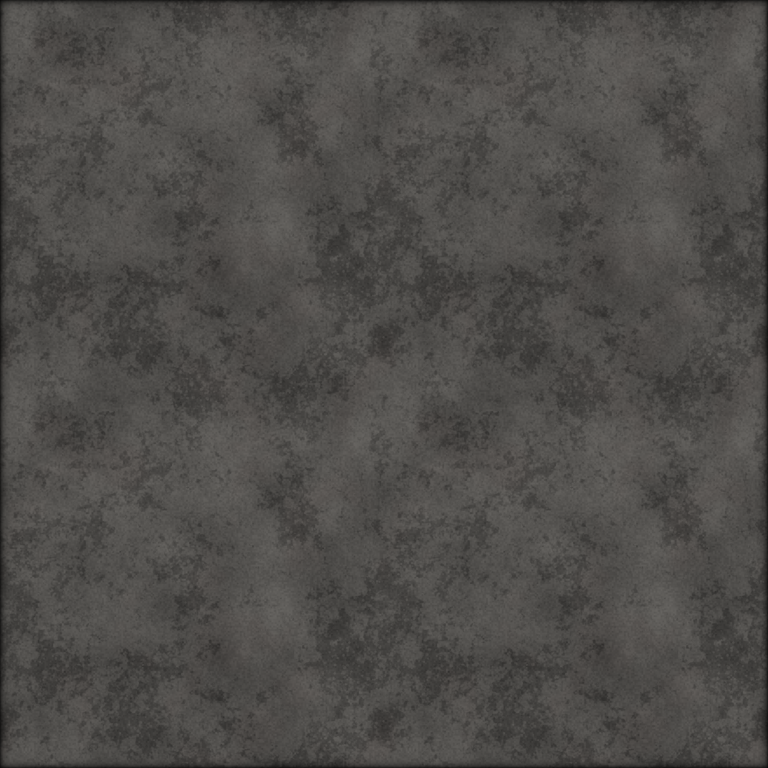
This texture is drawn by a Shadertoy shader. Its source:

```glsl
const float TILES = 2.0;
const vec3 STONE_TINT = vec3(1.02, 0.997, 0.962);
const vec3 RUST_TINT = vec3(1.045, 0.985, 0.95);

// Integer hash of a lattice cell, in 0..1
float hash(ivec2 cell, int seed) {
    uint h = uint(cell.x) * 374761393u + uint(cell.y) * 668265263u + uint(seed) * 2246822519u;
    h = (h ^ (h >> 15)) * 2654435769u;
    h = (h ^ (h >> 13)) * 3266489917u;
    return float((h ^ (h >> 16)) & 65535u) / 65535.0;
}

ivec2 wrapCell(vec2 cell, float period) {
    return ivec2(mod(cell, period));
}

// Value noise that repeats once per tile
float tileNoise(vec2 uv, float period, int seed) {
    vec2 p = uv * period;
    vec2 cell = floor(p);
    vec2 f = p - cell;
    f = f * f * (3.0 - 2.0 * f);
    float a = hash(wrapCell(cell, period), seed);
    float b = hash(wrapCell(cell + vec2(1, 0), period), seed);
    float c = hash(wrapCell(cell + vec2(0, 1), period), seed);
    float d = hash(wrapCell(cell + vec2(1, 1), period), seed);
    return mix(mix(a, b, f.x), mix(c, d, f.x), f.y);
}

float tileFbm(vec2 uv, float period, int octaves, float gain, int seed) {
    float sum = 0.0, total = 0.0, weight = 1.0;
    for (int i = 0; i < octaves; i++) {
        sum += weight * tileNoise(uv, period, seed + i);
        total += weight;
        weight *= gain;
        period *= 2.0;
    }
    return sum / total;
}

// Sparse round flecks, freely scattered across neighbouring cells
float flecks(vec2 uv, float period, float density, int seed) {
    vec2 p = uv * period;
    vec2 base = floor(p);
    float cover = 0.0;
    for (int y = -1; y <= 1; y++) {
        for (int x = -1; x <= 1; x++) {
            vec2 cell = base + vec2(x, y);
            ivec2 id = wrapCell(cell, period);
            vec2 center = cell + vec2(hash(id, seed), hash(id, seed + 1));
            float radius = mix(0.12, 0.36, hash(id, seed + 2));
            float present = step(hash(id, seed + 3), density);
            float disc = 1.0 - smoothstep(radius * 0.5, radius + 0.15, length(p - center));
            cover = max(cover, present * disc);
        }
    }
    return cover;
}

// Dark border fading inwards
float borderShade(vec2 uv) {
    vec2 inset = min(uv, 1.0 - uv);
    vec2 fade = 1.0 - 0.72 * exp(-inset / 0.004);
    return fade.x * fade.y;
}

void mainImage(out vec4 fragColor, in vec2 fragCoord) {
    vec2 uv = fragCoord / iResolution.xy;
    vec2 tile = uv * TILES;

    // Soft clouds and crumbly dark stains
    float cloud = tileFbm(tile, 7.0, 5, 0.6, 11);
    float stainShape = tileFbm(tile, 8.0, 5, 0.68, 31);
    float crumble = tileFbm(tile, 52.0, 3, 0.9, 51);
    float stain = smoothstep(0.47, 0.70, stainShape + 0.65 * (crumble - 0.5));

    float shade = 0.323 + 0.17 * (cloud - 0.5) - 0.066 * stain;

    // Mineral flecks, pits and fine grain
    shade += flecks(tile, 76.0, 0.26, 71) * mix(0.006, 0.045, stain);
    shade -= flecks(tile, 95.0, 0.16, 81) * 0.026;
    shade += 0.05 * (tileNoise(tile, 220.0, 91) - 0.5);

    // Faint brown discolouration
    float rust = smoothstep(0.52, 0.72, tileFbm(tile, 9.0, 4, 0.5, 101));
    vec3 color = shade * mix(STONE_TINT, RUST_TINT, 0.5 * rust);

    fragColor = vec4(color * borderShade(uv), 1.0);
}
```
